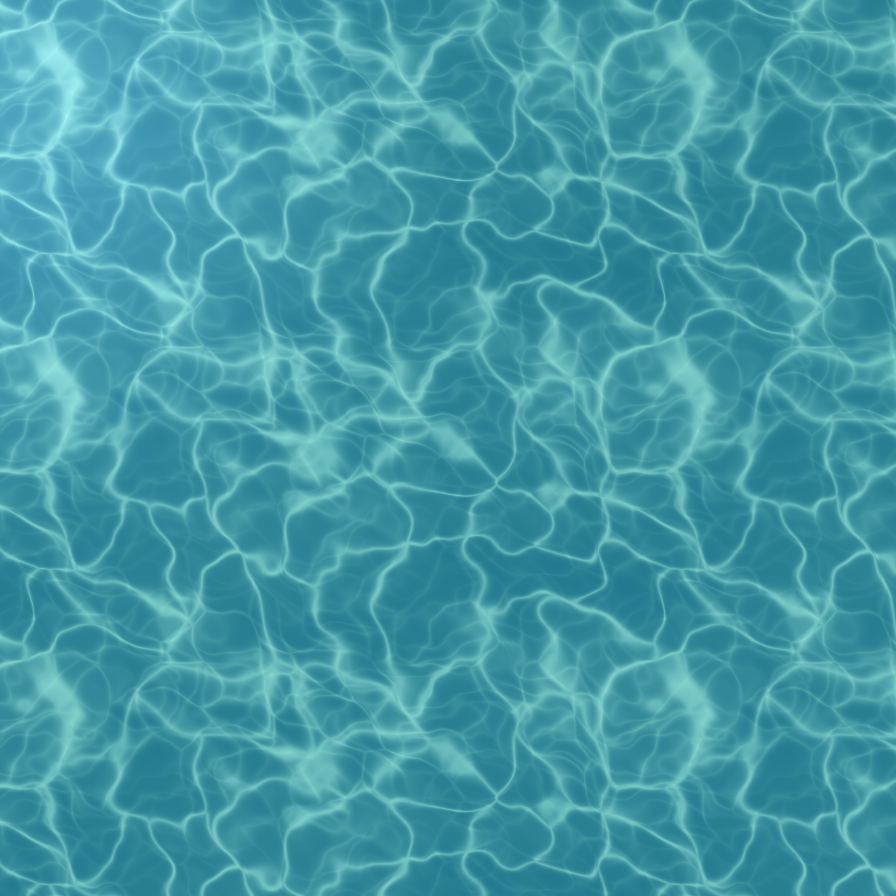
This texture is drawn by a Shadertoy shader. Its source:

```glsl
// Sunlit pool water: a web of pale caustic light over teal, brighter at upper left.
#define TILE 0.352
#define WARP 0.060
#define WEB_WIDTH 0.105
#define WEB_LIGHT 0.56
#define FINE_LIGHT 0.30
#define WISP_LIGHT 0.24
#define GLOW_LIGHT 0.75
#define DEEP vec3(0.125, 0.465, 0.550)
#define PALE vec3(0.520, 0.835, 0.805)
#define GLOW vec3(0.160, 0.165, 0.205)

const float TAU = 6.2831853;

vec2 hash2(vec2 c) {
    vec2 h = vec2(dot(c, vec2(127.1, 311.7)), dot(c, vec2(269.5, 183.3)));
    return fract(sin(h) * 43758.55);
}

// Layered sines, repeating once per tile (a tile is 2 wide and 1 high).
float sines(vec2 q, float seed) {
    float sum = 0.0, freq = 1.0;
    for (int i = 0; i < 6; i++) {
        float angle = seed + 2.4 * float(i);
        vec2 k = round(freq * vec2(2.0 * cos(angle), sin(angle)));
        sum += sin(TAU * dot(k, q * vec2(0.5, 1.0)) + seed * 3.7 + 1.3 * sum) / freq;
        freq *= 1.6;
    }
    return sum;
}

// Cellular noise: bright along the borders between cells.
float web(vec2 q, vec2 cells, float width, float seed) {
    vec2 p = q * vec2(0.5, 1.0) * cells;
    vec2 base = floor(p);
    float near = 9.0, next = 9.0;
    for (int y = -1; y <= 1; y++)
    for (int x = -1; x <= 1; x++) {
        vec2 cell = base + vec2(x, y);
        vec2 site = cell + 0.05 + 0.9 * hash2(mod(cell, cells) + seed);
        float d = length(site - p);
        next = min(next, max(near, d));
        near = min(near, d);
    }
    float gap = next - near;
    return exp(-(sqrt(gap * gap + 0.0006) - 0.024) / width);
}

void mainImage(out vec4 fragColor, in vec2 fragCoord) {
    vec2 uv = fragCoord / min(iResolution.x, iResolution.y);
    vec2 q = uv / TILE;

    // Bend the water surface
    vec2 bend = vec2(sines(q, 1.1), sines(q, 4.3));
    vec2 bent = q + WARP * bend;
    float patches = sines(q + 0.03 * bend.yx, 7.9);
    float swell = smoothstep(-1.2, 1.6, patches);

    // Main web, finer threads and drawn-out wisps
    float mainWeb = web(bent, vec2(8.0, 4.0), WEB_WIDTH * mix(0.45, 1.5, swell), 3.0);
    float fineWeb = web(bent + 0.02 * bend.yx, vec2(13.0, 7.0), 0.10, 21.0);
    float wisps = web(q + 1.5 * WARP * bend.yx, vec2(9.0, 10.0), 0.20, 47.0);

    // Gather the light
    float murk = 0.5 + 0.25 * sines(bent, 11.7);
    float light = 0.01 + 0.12 * murk;
    light += WEB_LIGHT * mainWeb;
    light += FINE_LIGHT * fineWeb * mix(0.35, 1.0, swell);
    light += WISP_LIGHT * wisps * (0.25 + 0.75 * swell);
    light += 0.25 * mainWeb * fineWeb;
    light = light < 0.7 ? light : 0.7 + 0.45 * (light - 0.7);

    // Skylight from the upper left
    vec2 toGlow = (uv - vec2(0.03, 0.86)) * vec2(1.0, 0.95);
    float glow = GLOW_LIGHT * exp(-dot(toGlow, toGlow) / 0.085);

    vec3 color = mix(DEEP, PALE, light) + GLOW * glow;
    fragColor = vec4(clamp(color, 0.0, 1.0), 1.0);
}
```
